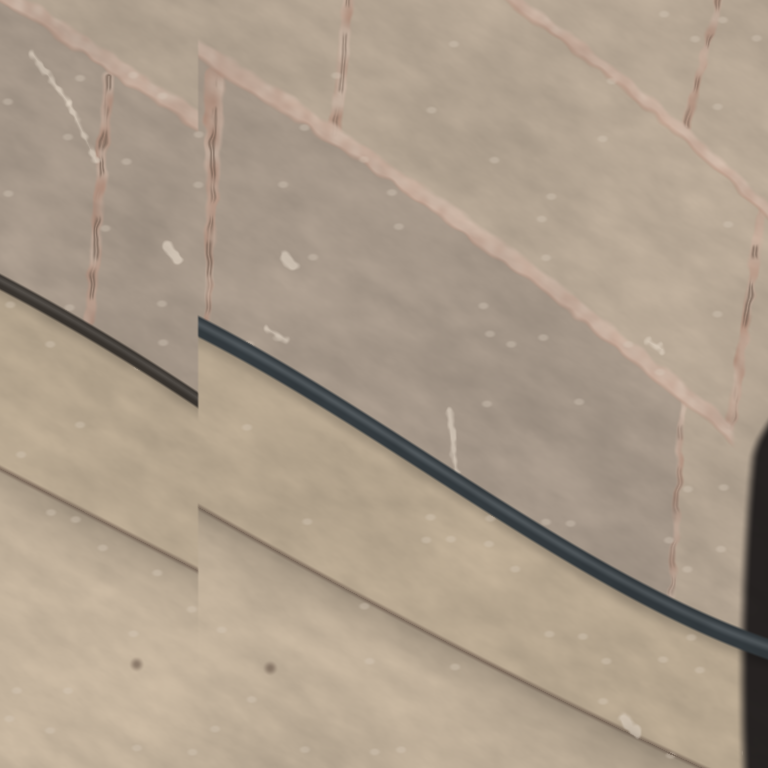
Reproduce this texture procedurally as a three.js fragment shader.

```glsl
// Weathered stone slabs with pale joints, a sagging cable, a dark post and a shifted left strip.
varying vec2 vUv;

const float SEAM = 0.258;
const vec3 GROUT = vec3(0.79, 0.71, 0.65);
const vec3 RUST = vec3(0.66, 0.51, 0.44);
const vec3 CRACK = vec3(0.43, 0.36, 0.31);
const vec3 CHIP = vec3(0.84, 0.79, 0.73);

float hash(vec2 p) {
  vec3 q = fract(p.xyx * 0.1031);
  q += dot(q, q.yzx + 33.33);
  return fract((q.x + q.y) * q.z);
}

float noise(vec2 p) {
  vec2 i = floor(p), f = fract(p);
  f = f * f * (3.0 - 2.0 * f);
  return mix(mix(hash(i), hash(i + vec2(1, 0)), f.x),
             mix(hash(i + vec2(0, 1)), hash(i + vec2(1, 1)), f.x), f.y);
}

float fbm(vec2 p) {
  float sum = 0.0, amp = 0.5;
  for (int i = 0; i < 5; i++) {
    sum += amp * noise(p);
    p = mat2(1.6, 1.2, -1.2, 1.6) * p + 7.3;
    amp *= 0.5;
  }
  return sum;
}

float cover(float d, float width, float soft) {
  return 1.0 - smoothstep(width - soft, width + soft, d);
}

float segment(vec2 p, vec2 a, vec2 b) {
  vec2 ab = b - a;
  return length(p - a - ab * clamp(dot(p - a, ab) / dot(ab, ab), 0.0, 1.0));
}

// Signed distance above a sloping cubic; bend holds slope, curvature and twist.
float above(vec2 p, vec2 start, vec3 bend) {
  float t = p.x - start.x;
  return (p.y - start.y - t * (bend.x + t * (bend.y + t * bend.z))) * 0.85;
}

vec3 joint(vec3 col, vec2 p, vec2 a, vec2 b, float width, float decay) {
  float wobble = (noise(p * 70.0) - 0.5) * 0.006;
  float d = segment(p + vec2(wobble, 0.0), a, b);
  float pale = noise(p * vec2(90.0, 45.0));
  col = mix(col, mix(RUST, GROUT, pale), 0.75 * cover(d, width, 0.003));
  float crack = cover(abs(d - 0.002), 0.0015, 0.002) * smoothstep(0.3, 0.7, noise(p * 55.0 + 4.0));
  return mix(col, CRACK, decay * crack);
}

vec3 groutLine(vec3 col, vec2 p, float d, float width) {
  d += (noise(p * 55.0) - 0.5) * 0.007;
  col = mix(col, RUST, 0.7 * cover(abs(d + width * 0.7), 0.004, 0.004));
  return mix(col, mix(GROUT, RUST, 0.35 * noise(p * 80.0)), 0.9 * cover(abs(d), width, 0.004));
}

vec3 ledge(vec3 col, float d, float grain) {
  float shade = exp(-max(-d, 0.0) * 38.0) * step(d, 0.0);
  col *= 1.0 - 0.20 * shade;
  return mix(col, CRACK, (0.55 + 0.35 * grain) * cover(abs(d), 0.0025, 0.003));
}

vec3 cable(vec3 col, float d, float radius, vec3 tint) {
  col *= 1.0 - 0.16 * cover(abs(d + 0.008), radius, 0.009);
  float sheen = cover(abs(d - radius * 0.25), radius * 0.3, 0.004);
  return mix(col, tint + 0.11 * sheen, cover(abs(d), radius, 0.0022));
}

vec3 chip(vec3 col, vec2 p, vec2 a, vec2 b, float width) {
  float d = segment(p, a, b) + (noise(p * 130.0) - 0.5) * 0.006;
  return mix(col, CHIP, 0.75 * cover(d, width, 0.003));
}

// Four slabs stacked from the lower ledge up to the first grout line.
vec3 slabs(float ledgeD, float cableD, float groutD) {
  vec3 col = mix(vec3(0.745, 0.68, 0.595), vec3(0.715, 0.65, 0.56), smoothstep(-0.002, 0.002, ledgeD));
  col = mix(col, vec3(0.64, 0.585, 0.53), smoothstep(-0.004, 0.004, cableD));
  return mix(col, vec3(0.70, 0.64, 0.57), smoothstep(-0.003, 0.003, groutD));
}

vec3 leftStrip(vec2 p, float grain) {
  float ledgeD = above(p, vec2(0.0, 0.39), vec3(-0.515, 0.0, 0.0));
  float cableD = above(p, vec2(0.0, 0.633), vec3(-0.525, -0.28, 0.0));
  float groutD = above(p, vec2(0.0, 1.013), vec3(-0.655, 0.0, 0.0));
  vec3 col = ledge(slabs(ledgeD, cableD, groutD), ledgeD, grain);
  col = joint(col, p, vec2(0.141, 0.90), vec2(0.117, 0.583), 0.007, 0.65);
  col = groutLine(col, p, groutD, 0.010);
  col = chip(col, p, vec2(0.042, 0.93), vec2(0.09, 0.865), 0.002);
  col = chip(col, p, vec2(0.09, 0.865), vec2(0.125, 0.79), 0.002);
  col = chip(col, p, vec2(0.218, 0.68), vec2(0.231, 0.662), 0.005);
  return cable(col, cableD, 0.0085, vec3(0.22, 0.20, 0.18));
}

vec3 rightWall(vec2 p, float grain) {
  float ledgeD = above(p, vec2(0.26, 0.339), vec3(-0.57, 0.08, 0.0));
  float cableD = above(p, vec2(0.26, 0.574), vec3(-0.51, -0.45, 0.505));
  float groutD = above(p, vec2(0.26, 0.935), vec3(-0.60, -0.17, 0.0));
  float upperD = above(p, vec2(0.67, 1.0), vec3(-0.70, -0.38, 0.0));
  vec3 col = ledge(slabs(ledgeD, cableD, groutD), ledgeD, grain);
  float endSlab = smoothstep(-0.003, 0.003, p.x - 0.875 - 0.056 * (p.y - 0.225));
  col = mix(col, vec3(0.70, 0.64, 0.57), endSlab * step(0.0, cableD));
  col = joint(col, p, vec2(0.280, 0.90), vec2(0.271, 0.585), mix(0.004, 0.013, smoothstep(0.58, 0.92, p.y)), 0.65);
  col = joint(col, p, vec2(0.455, 1.01), vec2(0.436, 0.825), 0.008, 0.45);
  col = joint(col, p, vec2(0.940, 1.01), vec2(0.892, 0.835), 0.005, 0.5);
  col = joint(col, p, vec2(0.992, 0.727), vec2(0.952, 0.445), 0.006, 0.65);
  col = joint(col, p, vec2(0.889, 0.473), vec2(0.875, 0.225), 0.004, 0.3);
  col = mix(col, groutLine(col, p, groutD, 0.010), cover(p.x, 0.954, 0.006));
  col = mix(col, groutLine(col, p, upperD, 0.007), smoothstep(0.64, 0.67, p.x));
  col = chip(col, p, vec2(0.371, 0.668), vec2(0.381, 0.654), 0.006);
  col = chip(col, p, vec2(0.585, 0.465), vec2(0.594, 0.385), 0.003);
  col = chip(col, p, vec2(0.347, 0.572), vec2(0.373, 0.557), 0.003);
  col = chip(col, p, vec2(0.845, 0.555), vec2(0.862, 0.545), 0.004);
  col = chip(col, p, vec2(0.810, 0.065), vec2(0.829, 0.046), 0.006);
  float edge = 0.966 + 0.17 * (p.y - 0.12) * (p.y - 0.12) + 0.05 * smoothstep(0.40, 0.53, p.y);
  col = mix(col, vec3(0.15, 0.135, 0.13), smoothstep(-0.008, 0.010, p.x - edge) * cover(p.y, 0.515, 0.02));
  return cable(col, cableD, 0.0115, vec3(0.20, 0.225, 0.24));
}

// Sparse pale flecks, one candidate for each grid cell.
float flecks(vec2 p, float cells) {
  vec2 id = floor(p * cells);
  vec2 center = 0.25 + 0.5 * vec2(hash(id + 3.1), hash(id + 17.7));
  float size = 0.16 * step(0.86, hash(id + 41.0));
  return cover(length((fract(p * cells) - center) * vec2(1.0, 1.5)), size, 0.08) * step(0.01, size);
}

void main() {
  vec2 p = vUv;
  vec2 along = vec2(p.x * 0.86 - p.y * 0.5, p.x * 0.5 + p.y * 0.86);
  float grain = fbm(along * vec2(22.0, 45.0));
  float stain = fbm(p * 6.0 + 11.0);
  vec3 col = mix(leftStrip(p, grain), rightWall(p, grain), smoothstep(SEAM - 0.002, SEAM + 0.002, p.x));
  col *= 1.0 + 0.13 * (grain - 0.48) + 0.14 * (stain - 0.48);
  col = mix(col, CHIP, 0.35 * flecks(p, 26.0) * step(0.45, dot(col, vec3(0.333))));
  float pits = min(length(p - vec2(0.178, 0.135)), length(p - vec2(0.352, 0.130)));
  col = mix(col, CRACK, 0.65 * cover(pits, 0.006, 0.005));
  gl_FragColor = vec4(col, 1.0);
}
```
